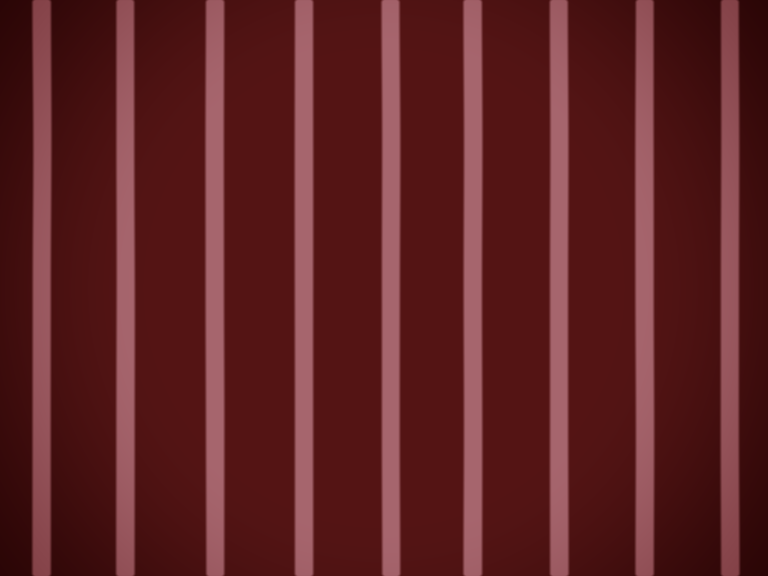
Reproduce this pattern procedurally as a WebGL 2 fragment shader.

```glsl
#version 300 es
precision highp float;
// Nine soft, slightly uneven dusty-rose vertical stripes on dark red with a vignette.
uniform vec2 u_resolution;
out vec4 fragColor;

const float STRIPES = 9.0;

float hash(float n) {
    return fract(sin(n * 91.37) * 4375.85);
}

// Smooth 1D noise in -1..1
float noise(float x) {
    float i = floor(x);
    return mix(hash(i), hash(i + 1.0), smoothstep(0.0, 1.0, x - i)) * 2.0 - 1.0;
}

// Signed distance to a box with rounded corners
float roundedBox(vec2 p, vec2 halfSize, float radius) {
    vec2 q = abs(p) - halfSize + radius;
    return length(max(q, 0.0)) + min(max(q.x, q.y), 0.0) - radius;
}

// Uneven spacing: a sum of harmonics across the row of stripes
float stripeCenter(float i) {
    float a = i * 3.14159265 / (STRIPES - 1.0);
    float drift = 2.6 * sin(a) - 1.7 * sin(3.0 * a) - 1.6 * sin(4.0 * a) - 0.6 * sin(7.0 * a);
    return 0.0729 + 0.1493 * i + drift / 576.0;
}

void main() {
    // Canvas height is one unit
    vec2 p = gl_FragCoord.xy / u_resolution.y;
    float aspect = u_resolution.x / u_resolution.y;
    float x = p.x * 4.0 / (3.0 * aspect);
    float blur = max(0.0035, 0.75 / u_resolution.y);

    // Stripes with faintly wavering edges and rounded ends
    float coverage = 0.0;
    for (float i = 0.0; i < STRIPES; i++) {
        float waver = 0.0007 * noise(p.y * 4.0 + i * 17.0);
        float halfWidth = 0.0158 + 0.0004 * noise(p.y * 3.0 + i * 29.0 + 5.0);
        vec2 q = vec2(x - stripeCenter(i) - waver, p.y - 0.5);
        float d = roundedBox(q, vec2(halfWidth, 0.502), 0.007);
        coverage = max(coverage, 1.0 - smoothstep(-blur, blur, d));
    }

    // Vignette deepens ground and stripes separately
    float vignette = smoothstep(0.4, 0.95, length(p - 0.5 * vec2(aspect, 1.0)));
    vec3 ground = mix(vec3(0.328, 0.080, 0.080), vec3(0.145, 0.012, 0.014), vignette);
    vec3 rose = mix(vec3(0.652, 0.396, 0.428), vec3(0.480, 0.220, 0.240), vignette);

    fragColor = vec4(mix(ground, rose, coverage), 1.0);
}
```
